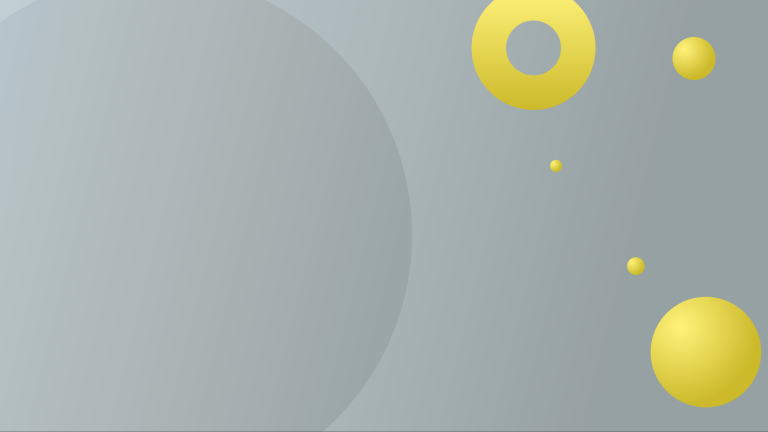
A Shadertoy shader for this background:

```glsl
// Grey diagonal gradient with a large shaded disc, a yellow ring and glossy yellow balls.

const vec3 LIGHT_YELLOW = vec3(1.0, 0.95, 0.48);
const vec3 DARK_YELLOW = vec3(0.80, 0.73, 0.17);

// Anti-aliased coverage of a signed distance
float cover(float d) {
    float pixel = 1.0 / iResolution.y;
    return 1.0 - smoothstep(-0.7 * pixel, 0.7 * pixel, d);
}

// Blend through three colours, with the middle one at position m
vec3 ramp(vec3 a, vec3 b, vec3 c, float m, float t) {
    return t < m ? mix(a, b, clamp(t / m, 0.0, 1.0))
                 : mix(b, c, clamp((t - m) / (1.0 - m), 0.0, 1.0));
}

// Backdrop and disc share one slanted gradient axis
vec3 backdrop(vec2 p) {
    float slant = p.x + 0.25 * (1.0 - p.y);
    vec3 base = ramp(vec3(0.76, 0.81, 0.83), vec3(0.665, 0.712, 0.72),
                     vec3(0.59, 0.63, 0.64), 0.61, slant / 1.62);
    vec3 disc = ramp(vec3(0.725, 0.775, 0.785), vec3(0.665, 0.697, 0.703),
                     vec3(0.607, 0.652, 0.660), 0.63, slant / 1.065);

    // Cool blue tint toward the left edge of the disc
    float cool = 1.0 - smoothstep(0.10, 0.21, p.x + 0.36 * (1.0 - p.y));
    disc += cool * vec3(-0.005, -0.005, 0.012);
    return mix(base, disc, cover(length(p - vec2(0.350, 0.456)) - 0.604));
}

void mainImage(out vec4 fragColor, in vec2 fragCoord) {
    vec2 p = fragCoord / iResolution.y;
    vec3 color = backdrop(p);

    // Ring, shaded from top to bottom
    vec2 q = p - vec2(1.235, 0.889);
    float ring = abs(length(q) - 0.1035) - 0.040;
    vec3 ringColor = mix(DARK_YELLOW, LIGHT_YELLOW, clamp(0.5 + q.y / 0.287, 0.0, 1.0));
    color = mix(color, ringColor, cover(ring));

    // Balls: centre and radius, each lit from the upper left
    vec3 balls[4] = vec3[4](
        vec3(1.6065, 0.8646, 0.0498), vec3(1.287, 0.616, 0.0139),
        vec3(1.472, 0.384, 0.0205), vec3(1.634, 0.185, 0.1279));
    for (int i = 0; i < 4; i++) {
        vec2 local = (p - balls[i].xy) / balls[i].z;
        float shade = clamp(length(local - vec2(-0.46, 0.45)) / 1.4, 0.0, 1.0);
        vec3 ballColor = mix(LIGHT_YELLOW, DARK_YELLOW, shade);
        color = mix(color, ballColor, cover((length(local) - 1.0) * balls[i].z));
    }

    // Thin dark line along the bottom edge
    color *= 1.0 - 0.2 * cover(p.y - 0.0023);
    fragColor = vec4(color, 1.0);
}
```
